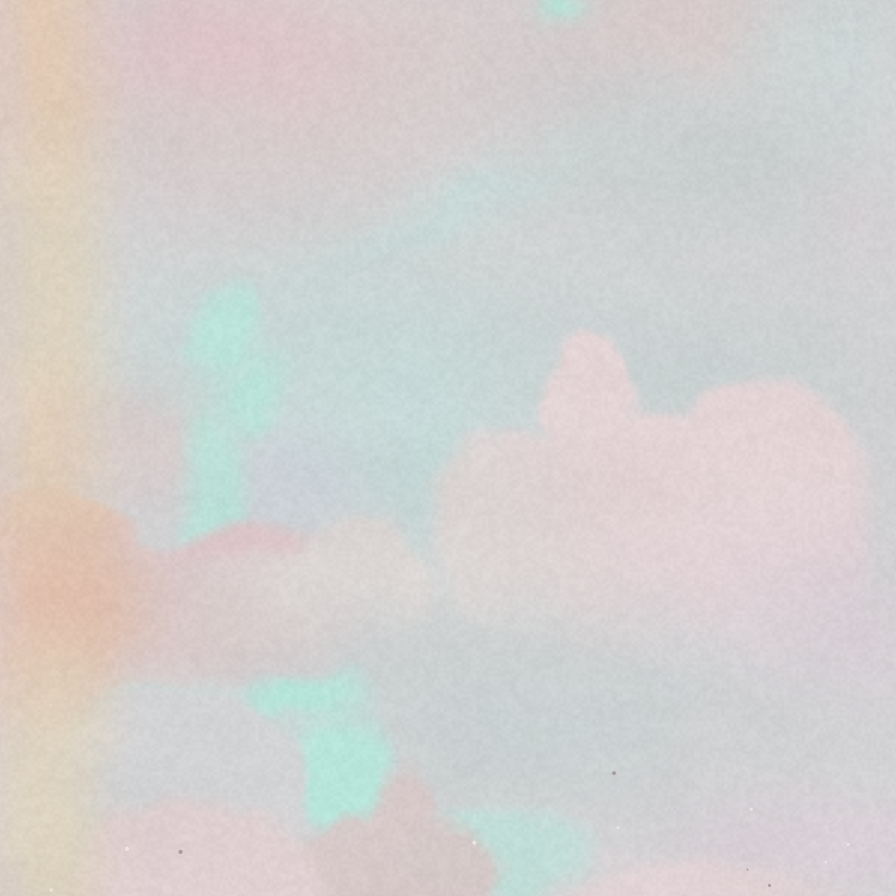
A Shadertoy shader for this background:

```glsl
// Pastel dusk sky: a grey wash tinted by soft glows, then clouds and mint gaps
// made of joined ovals with noise-warped edges, a warm band, grain and flecks.
#define EDGE .009
#define WARP .05
#define JOIN .018
#define GRAIN .046
#define MOTTLE .035
#define FLECK_CELLS 46.
#define FLECK_DENSITY .12

const vec3 GREY = vec3(.82, .823, .83), SLATE = vec3(.775, .81, .81);
const vec3 AQUA = vec3(.762, .85, .84), MINT = vec3(.705, .905, .855);
const vec3 PERI = vec3(.8, .825, .87), LILAC = vec3(.855, .81, .84);
const vec3 ROSE = vec3(.88, .755, .785), BLUSH = vec3(.89, .828, .836);
const vec3 DUSTY = vec3(.855, .79, .79), PEARL = vec3(.855, .835, .828);
const vec3 PEACH = vec3(.88, .75, .68), APRICOT = vec3(.89, .79, .7);
const vec3 STRAW = vec3(.868, .824, .738);

float hash(vec2 p) {
  vec3 q = fract(p.xyx * .1031);
  q += dot(q, q.yzx + 33.33);
  return fract((q.x + q.y) * q.z);
}

float noise(vec2 p) {
  vec2 i = floor(p), f = fract(p), e = vec2(0, 1);
  f = f * f * (3. - 2. * f);
  return mix(mix(hash(i), hash(i + e.yx), f.x), mix(hash(i + e), hash(i + 1.), f.x), f.y);
}

float fbm(vec2 p) {
  float sum = 0., amp = .5;
  for (int i = 0; i < 4; i++, amp *= .5, p = p * 2.03 + 17.) sum += amp * noise(p);
  return sum;
}

// Soft elliptical falloff, oval distance and smooth union
float glow(vec2 p, float x, float y, float rx, float ry) {
  vec2 d = (p - vec2(x, y)) / vec2(rx, ry);
  return exp(-dot(d, d));
}

float oval(vec2 p, float x, float y, float rx, float ry) {
  return (length((p - vec2(x, y)) / vec2(rx, ry)) - 1.) * min(rx, ry);
}

float join(float a, float b) {
  float h = max(JOIN - abs(a - b), 0.) / JOIN;
  return min(a, b) - h * h * JOIN * .25;
}

float fill(float d, float soft) { return 1. - smoothstep(-soft, soft, d); }

void wash(inout vec3 col, vec3 tint, float amount) { col = mix(col, tint, amount); }

void upperSky(inout vec3 col, vec2 p) {
  vec2 slanted = vec2(p.x, p.y - .45 * (p.x - .5));
  wash(col, DUSTY, .9 * glow(p, .3, .93, .38, .19));
  wash(col, ROSE, .6 * glow(p, .25, .95, .13, .06));
  wash(col, DUSTY, .9 * glow(p, .76, .97, .11, .07));
  wash(col, SLATE, .6 * glow(p, .76, .82, .24, .09));
  wash(col, AQUA, .4 * glow(p, .95, .94, .13, .07));
  wash(col, AQUA, .75 * glow(slanted, .5, .765, .15, .035));
  wash(col, AQUA, .75 * glow(p, .38, .59, .28, .13));
  wash(col, SLATE, .75 * glow(p, .76, .57, .18, .08));
  wash(col, AQUA, .8 * glow(p, .48, .48, .09, .12));
  wash(col, PERI, .5 * glow(p, .32, .46, .08, .06));
  wash(col, LILAC, .7 * glow(p, 1., .74, .07, .06));
  wash(col, DUSTY, .8 * glow(p, .17, .5, .08, .07));
  wash(col, MINT, .8 * glow(p, .63, 1., .025, .02));
  // Ragged vertical gap
  float gap = join(oval(p, .255, .63, .032, .05), oval(p, .285, .56, .026, .035));
  wash(col, MINT, .72 * fill(join(gap, oval(p, .245, .46, .032, .09)), .018));
}

void middleClouds(inout vec3 col, vec2 p) {
  // Peach bank on the left
  float bank = join(oval(p, .05, .335, .15, .115), oval(p, .21, .32, .17, .072));
  bank = join(bank, oval(p, .29, .385, .07, .032));
  vec3 tint = mix(PEACH, DUSTY, smoothstep(.07, .22, p.x));
  wash(tint, ROSE, .6 * glow(p, .28, .39, .08, .035));
  wash(col, tint, .95 * fill(bank, mix(.04, EDGE, smoothstep(.27, .36, p.y))));
  // Large cumulus, fading out at its base and left wing
  float cloud = join(oval(p, .657, .555, .051, .07), oval(p, .855, .465, .115, .115));
  cloud = join(cloud, oval(p, .575, .43, .085, .087));
  cloud = join(cloud, oval(p, .74, .39, .25, .135));
  cloud = join(cloud, oval(p, .405, .355, .075, .072));
  cloud = join(cloud, oval(p, .33, .33, .15, .06));
  tint = mix(PEARL, BLUSH, smoothstep(.28, .55, p.x + .5 * p.y - .4));
  float soft = EDGE * mix(.5, 2., noise(p * 9.));
  wash(col, tint, fill(cloud, soft) * smoothstep(.23, .36, p.y) * smoothstep(.16, .36, p.x));
  wash(col, LILAC, .8 * glow(p, .95, .31, .18, .11));
}

void lowerClouds(inout vec3 col, vec2 p) {
  wash(col, SLATE, .8 * glow(p, .6, .19, .26, .1));
  wash(col, GREY, .75 * fill(oval(p, .8, .17, .05, .05), .03));
  float gap = join(oval(p, .34, .215, .06, .025), oval(p, .385, .135, .05, .06));
  gap = min(gap, oval(p, .56, .045, .1, .052));
  wash(col, MINT, fill(gap, .016) * mix(.88, .55, smoothstep(.42, .52, p.x)));
  // Pale dome with a mint rim
  float dome = oval(p, .2, .1, .145, .135);
  wash(col, MINT, .45 * fill(abs(dome), .016) * smoothstep(.08, .2, p.y));
  wash(col, GREY, fill(dome, EDGE));
  // Pink foreground puffs
  float taupe = join(oval(p, .44, .02, .125, .075), oval(p, .45, .09, .034, .05));
  wash(col, DUSTY * .985, .9 * fill(taupe, EDGE));
  wash(col, mix(DUSTY, BLUSH, .55), fill(oval(p, .22, .01, .14, .1), .018));
  wash(col, LILAC, .9 * glow(p, .91, .06, .17, .06));
  wash(col, BLUSH, .9 * fill(oval(p, .77, -.02, .16, .06), .02));
}

void warmBand(inout vec3 col, vec2 p) {
  vec3 tint = mix(STRAW, APRICOT, smoothstep(.73, .92, p.y));
  wash(tint, APRICOT, .7 * glow(p, .07, .51, .2, .08));
  wash(tint, PEACH, glow(p, .07, .34, .2, .1));
  wash(col, DUSTY, .7 * smoothstep(.05, 0., p.x));
  wash(col, tint, mix(.4, .88, smoothstep(0., .045, p.x)) * smoothstep(.165, .06, p.x));
}

void flecks(inout vec3 col, vec2 uv) {
  vec2 g = uv * FLECK_CELLS, cell = floor(g);
  vec2 center = .25 + .5 * vec2(hash(cell + 3.), hash(cell + 71.));
  float zone = smoothstep(.2, .05, uv.y) * mix(.2, 1., smoothstep(.65, .85, uv.x));
  float shown = step(hash(cell + 11.), FLECK_DENSITY * zone);
  vec3 tint = mix(vec3(.95, .92, .91), vec3(.62, .55, .54), step(.6, hash(cell + 47.)));
  wash(col, tint, .8 * shown * fill(length(g - cell - center) - .04 - .07 * hash(cell + 29.), .04));
}

void mainImage(out vec4 fragColor, in vec2 fragCoord) {
  vec2 uv = fragCoord / iResolution.xy;
  vec2 p = uv + WARP * (vec2(fbm(uv * 15.), fbm(uv * 15. + 40.)) - .47);
  vec3 col = GREY;
  upperSky(col, p);
  middleClouds(col, p);
  lowerClouds(col, p);
  warmBand(col, p);
  wash(col, GREY, .6 * smoothstep(.945, .985, uv.x) * smoothstep(.25, .4, uv.y));
  col += MOTTLE * (fbm(uv * vec2(6, 11)) - .47);
  col += GRAIN * (.6 * noise(uv * 300.) + .4 * noise(uv * 140.) - .5);
  flecks(col, uv);
  fragColor = vec4(col, 1);
}
```
